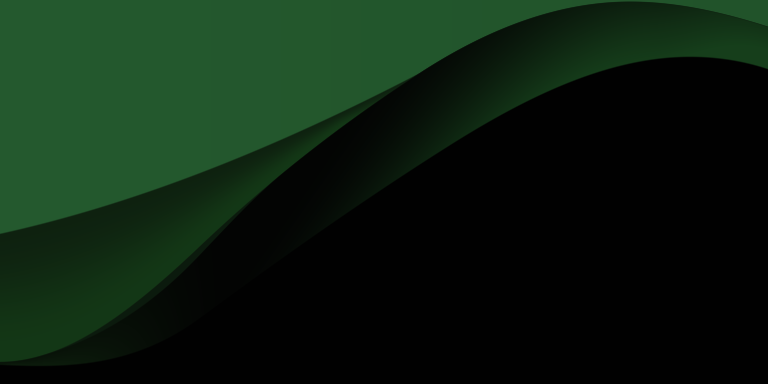
Write a WebGL 2 fragment shader that draws this background.

```glsl
#version 300 es
precision highp float;
// Dark green folded ribbons sweeping up across a black field.

uniform vec2 u_resolution;
out vec4 fragColor;

// Cubic between two knots, each holding (x, height, slope).
float span(float x, vec3 a, vec3 b) {
  float width = b.x - a.x;
  float t = clamp((x - a.x) / width, 0.0, 1.0);
  float s = 1.0 - t;
  return s * s * (1.0 + 2.0 * t) * a.y + t * t * (3.0 - 2.0 * t) * b.y
       + width * t * s * (s * a.z - t * b.z);
}

// Smooth curve through five knots.
float curve(float x, vec3 a, vec3 b, vec3 c, vec3 d, vec3 e) {
  if (x < b.x) return span(x, a, b);
  if (x < c.x) return span(x, b, c);
  if (x < d.x) return span(x, c, d);
  return span(x, d, e);
}

// Coverage of the area under an edge, softened by about one pixel.
float below(float y, float edge) {
  float soft = 1.0 / u_resolution.y;
  return smoothstep(-soft, soft, edge - y);
}

void main() {
  vec2 p = gl_FragCoord.xy / u_resolution * vec2(2.0, 1.0);

  // Edges of the folds
  vec3 meet = vec3(1.094, 0.81, 0.65);
  float ridge = curve(p.x, vec3(0.0, 0.057, 0.0), vec3(0.521, 0.359, 0.95), meet,
                      vec3(1.641, 0.995, 0.0), vec3(2.0, 0.93, -0.32));
  float hem = curve(p.x, vec3(0.0, 0.05, -0.05), vec3(0.521, 0.172, 0.74),
                    vec3(1.172, 0.622, 0.63), vec3(1.797, 0.852, 0.0), vec3(2.0, 0.82, -0.33));
  float top = p.x < meet.x ? span(p.x, vec3(0.0, 0.391, 0.22), vec3(meet.xy, 0.52)) : ridge;
  float lip = ridge - 0.026 * smoothstep(0.1, 0.45, p.x) * (1.0 - smoothstep(0.45, 0.74, p.x));

  // Flat green backdrop
  vec3 color = mix(vec3(0.14, 0.35, 0.18), vec3(0.13, 0.325, 0.165), p.x * 0.5);

  // Left fold, shaded under its upper edge
  float leftDepth = clamp((top - p.y) / max(top - ridge, 0.04), 0.0, 1.0);
  vec3 leftFold = mix(vec3(0.055, 0.13, 0.06), vec3(0.075, 0.215, 0.085),
                      smoothstep(0.0, 0.9, leftDepth));
  color = mix(color, leftFold, below(p.y, top));

  // Thin lip along the ridge
  color = mix(color, vec3(0.045, 0.1, 0.05), below(p.y, ridge));

  // Right fold, lit towards its hem and at both ends
  float depth = clamp((ridge - p.y) / max(ridge - hem, 0.01), 0.0, 1.0);
  float rightLight = smoothstep(0.72, 1.75, p.x + 0.3 * (depth - 0.5));
  float leftLight = 1.0 - smoothstep(0.1, 0.6, p.x);
  vec3 rightFold = mix(vec3(0.055, 0.14, 0.065), vec3(0.085, 0.245, 0.105),
                       clamp(depth * 0.9 + 0.5 * smoothstep(1.7, 2.0, p.x), 0.0, 1.0));
  vec3 fold = mix(vec3(0.012, 0.016, 0.012), rightFold, rightLight);
  fold = mix(fold, vec3(0.05, 0.12, 0.05), leftLight * (0.5 + 0.4 * depth));
  color = mix(color, fold, below(p.y, lip));

  // Black field
  color = mix(color, vec3(0.004), below(p.y, hem));

  fragColor = vec4(color, 1.0);
}
```
